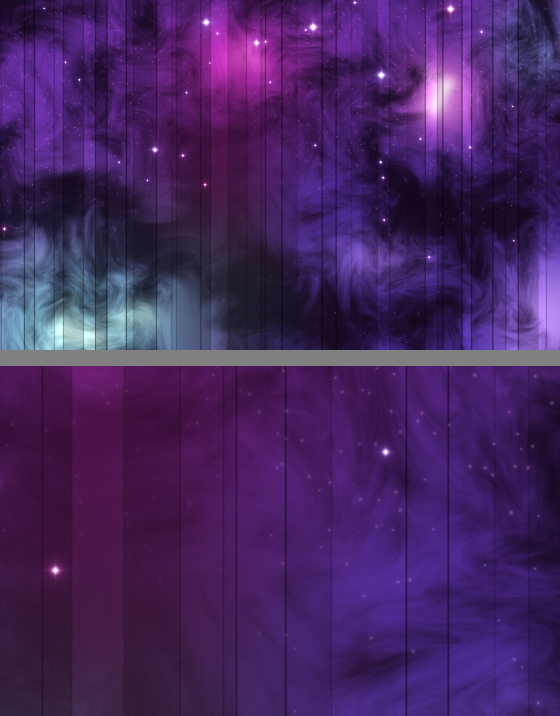
Top: the whole. Bottom: its middle third, enlarged.
This background is drawn by a WebGL 2 fragment shader. Its source:

```glsl
#version 300 es
precision highp float;

uniform vec2 u_resolution;
out vec4 fragColor;

const vec3 NIGHT = vec3(0.085, 0.035, 0.13);
const vec3 VIOLET = vec3(0.38, 0.17, 0.60);
const vec3 INDIGO = vec3(0.30, 0.18, 0.64);
const vec3 PLUM = vec3(0.33, 0.07, 0.29);
const vec3 OLIVE = vec3(0.14, 0.14, 0.17);
const vec3 SLATE = vec3(0.09, 0.14, 0.20);
const vec3 TEAL = vec3(0.38, 0.66, 0.72);
const vec3 MAGENTA = vec3(0.56, 0.04, 0.36);
const vec3 PINK = vec3(0.72, 0.27, 0.62);
const vec3 LAVENDER = vec3(0.54, 0.40, 0.70);
const vec3 SKY = vec3(0.22, 0.46, 0.58);

vec3 hash3(vec2 cell) {
  vec3 q = fract(cell.xyx * vec3(0.1031, 0.1030, 0.0973));
  q += dot(q, q.yxz + 33.33);
  return fract((q.xxy + q.yzz) * q.zyx);
}

// Soft cellular noise: signed round puffs on jittered cell points
float puffs(vec2 p) {
  vec2 base = floor(p);
  float sum = 0.0;
  for (int j = -1; j <= 1; j++)
    for (int i = -1; i <= 1; i++) {
      vec2 cell = base + vec2(i, j);
      vec3 h = hash3(cell + 71.0);
      vec2 d = p - cell - h.xy;
      float k = max(0.0, 1.0 - dot(d, d));
      sum += (2.0 * h.z - 1.0) * k * k * k;
    }
  return sum;
}

// Layered puffs, each layer bent by sines into wisps
float clouds(vec2 p) {
  float sum = 0.0, gain = 0.68;
  for (int octave = 0; octave < 6; octave++) {
    sum += gain * puffs(p);
    p = mat2(1.6, 1.2, -1.2, 1.6) * p + 9.7;
    p += 0.35 * sin(1.7 * p.yx + sum);
    gain *= 0.65;
  }
  return sum;
}

float glow(vec2 p, vec2 centre, vec2 radius) {
  vec2 d = (p - centre) / radius;
  return exp(-dot(d, d));
}

vec3 screenBlend(vec3 a, vec3 b) {
  return 1.0 - (1.0 - a) * (1.0 - min(b, 1.0));
}

// Scattered stars with a white core, tinted halo and four thin rays
vec3 stars(vec2 p, float cells, float size, float odds, float rayLight, float seed) {
  vec2 base = floor(p * cells);
  vec3 light = vec3(0.0);
  for (int j = -1; j <= 1; j++)
    for (int i = -1; i <= 1; i++) {
      vec2 cell = base + vec2(i, j);
      vec3 h = hash3(cell + seed);
      vec2 centre = (cell + 0.1 + 0.8 * h.xy) / cells;
      float chance = odds * mix(0.12, 1.0, smoothstep(0.25, 0.75, centre.y));
      float vary = fract(h.z * 57.0);
      vec2 q = abs(p - centre) / (size * mix(0.6, 1.1, vary));
      float rays = exp(-3.0 * min(q.x, q.y) - 0.7 * max(q.x, q.y));
      vec3 tint = mix(vec3(0.85, 0.15, 0.75), vec3(0.4, 0.25, 0.95), fract(h.x * 31.0));
      vec3 star = vec3(exp(-dot(q, q)) + rayLight * rays) + 0.85 * tint * exp(-0.55 * length(q));
      light += star * step(h.z, chance);
    }
  return light;
}

// Uneven panels: x is the brightness, y the darkness of the seam between them
vec2 panels(float x, float width, float pixel) {
  float index = floor(x / width), seam = 0.0, id = index - 1.0;
  for (int i = -1; i <= 1; i++) {
    float k = index + float(i);
    vec3 h = hash3(vec2(k, 5.0));
    float edge = (k + 0.95 * h.x) * width;
    float line = 1.0 - smoothstep(0.0, 0.0006 + pixel, abs(x - edge));
    seam = max(seam, line * mix(0.1, 0.5, h.z));
    if (x > edge) id = k;
  }
  return vec2(mix(0.88, 1.16, hash3(vec2(id, 19.0)).y), seam);
}

void main() {
  float pixel = 1.0 / u_resolution.y;
  vec2 p = gl_FragCoord.xy * pixel;
  vec2 warp = 0.02 * sin(p.yx * vec2(29.0, 23.0) + 2.0 * sin(p * 17.0));

  // Cloud density, steered by broad bright and dark regions
  float lift = glow(p, vec2(0.2, 0.68), vec2(0.2, 0.16)) + glow(p, vec2(0.9, 0.42), vec2(0.16, 0.14))
             + glow(p, vec2(1.25, 0.72), vec2(0.2)) + glow(p, vec2(1.09, 0.25), vec2(0.14, 0.09))
             + glow(p, vec2(0.65, 0.86), vec2(0.28, 0.15)) + glow(p, vec2(1.57, 0.1), vec2(0.2))
             + 1.4 * glow(p, vec2(0.24, 0.06), vec2(0.25, 0.2));
  float shade = glow(p, vec2(0.1, 0.42), vec2(0.2, 0.1)) + glow(p, vec2(0.03, 0.97), vec2(0.14))
              + glow(p, vec2(0.98, 0.06), vec2(0.2, 0.1)) + glow(p, vec2(1.3, 0.36), vec2(0.15, 0.13));
  float density = smoothstep(-0.75, 0.95, clouds(p * 5.5 + 3.0) + 0.5 * lift - 0.4 * shade);

  // Violet sky with a smooth plum column
  float calm = glow(p, vec2(0.63, 0.38), vec2(0.22, 0.46));
  float tealGlow = glow(p, vec2(0.22, 0.05), vec2(0.34, 0.28));
  float cool = smoothstep(0.75, 0.35, p.y) * smoothstep(0.6, 0.9, p.x);
  vec3 colour = mix(NIGHT, mix(VIOLET, INDIGO, cool), density);
  colour = mix(colour, mix(OLIVE, PLUM, smoothstep(0.1, 0.65, p.y)), 0.88 * calm);
  colour = mix(colour, SLATE, 0.85 * tealGlow);

  // Coloured nebulae and their hot cores
  vec3 nebulae = TEAL * 1.2 * tealGlow
               + MAGENTA * glow(p, vec2(0.7, 0.83), vec2(0.2, 0.14))
               + PINK * glow(p, vec2(1.26, 0.73), vec2(0.13, 0.12))
               + SKY * glow(p, vec2(1.54, 0.87), vec2(0.12, 0.14))
               + LAVENDER * glow(p, vec2(1.57, 0.08), vec2(0.15, 0.18))
               + 0.6 * LAVENDER * glow(p, vec2(1.09, 0.26), vec2(0.14, 0.08));
  colour = screenBlend(colour, nebulae * mix(0.08, 1.0, density));
  vec3 cores = vec3(0.7, 0.85, 0.68) * glow(p + warp, vec2(0.22, 0.05), vec2(0.08, 0.07))
             + vec3(0.4, 0.55, 0.45) * glow(p + warp, vec2(0.38, 0.08), vec2(0.06, 0.05))
             + vec3(1.0, 0.8, 0.9) * glow(p + warp, vec2(1.26, 0.73), vec2(0.05, 0.045))
             + vec3(0.6, 0.2, 0.45) * glow(p + warp, vec2(0.7, 0.83), vec2(0.05, 0.04));
  colour = screenBlend(colour, cores * mix(0.4, 1.0, density));

  vec2 panel = panels(p.x, 0.042, pixel);
  colour *= panel.x * (1.0 - panel.y);

  // Fine dust, then medium and large stars
  vec3 light = 0.2 * (1.0 - 0.9 * calm) * stars(p, 60.0, 0.0016, 0.28, 0.0, 13.0)
             + 0.8 * stars(p, 14.0, 0.0032, 0.18, 0.4, 37.0)
             + stars(p, 6.0, 0.0075, 0.3, 0.6, 91.0);
  fragColor = vec4(screenBlend(colour, light), 1.0);
}
```
